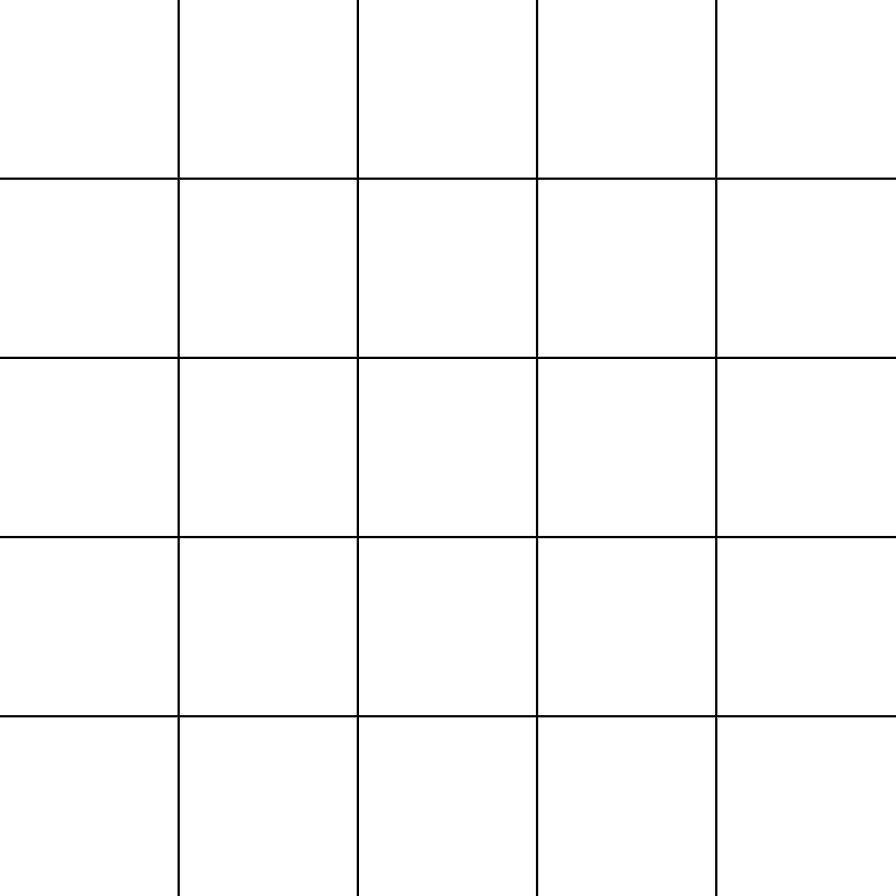
This pattern is drawn by a WebGL 1 fragment shader. Its source:

```glsl
precision highp float;

// Thin black rules dividing a white canvas into five by five equal squares.
// Each axis finds its nearest inner rule, leaving the outer edges open;
// the two antialiased coverages are then joined.

uniform vec2 u_resolution;

// Coverage of the nearest inner rule on each axis, in canvas units.
vec2 ruleCoverage(vec2 position, vec2 pixel) {
    vec2 index = clamp(floor(position * 5.0 + 0.5), 1.0, 4.0);
    vec2 center = index / 5.0 - 0.0006;
    vec2 edgeDistance = abs(position - center) - 0.00127;
    return clamp(0.5 - edgeDistance / pixel, 0.0, 1.0);
}

void main() {
    vec2 position = gl_FragCoord.xy / u_resolution;
    position.y = 1.0 - position.y; // measure rows from the top

    vec2 rules = ruleCoverage(position, 1.0 / u_resolution);
    float ink = max(rules.x, rules.y);

    vec3 color = mix(vec3(1.0), vec3(0.0), ink);
    gl_FragColor = vec4(color, 1.0);
}
```
